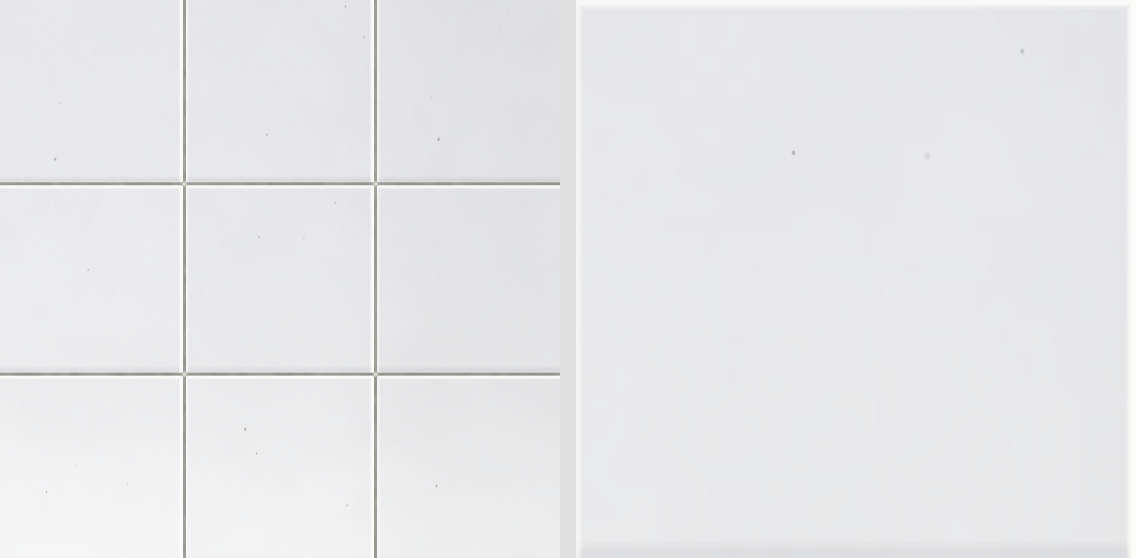
Left: the whole. Right: its middle third, enlarged.
Write a WebGL 1 fragment shader that draws this texture.

```glsl
precision highp float;
uniform vec2 u_resolution;

#define PITCH 0.3412
#define GROUT_WIDTH 0.0052
#define CORNER_RADIUS 0.0035
#define BEVEL_WIDTH 0.0085
#define TILE_COLOR vec3(0.911, 0.912, 0.919)
#define GLINT_COLOR vec3(0.985, 0.985, 0.98)
#define GROUT_COLOR vec3(0.59, 0.59, 0.575)
#define JOINT_COLOR vec3(0.84, 0.84, 0.82)
#define SPECK_COLOR vec3(0.55, 0.55, 0.56)
#define MOTTLE 0.008

float hash(vec2 p) {
  vec3 q = fract(vec3(p.xyx) * 0.1031);
  q += dot(q, q.yzx + 33.33);
  return fract((q.x + q.y) * q.z);
}

float noise(vec2 p) {
  vec2 i = floor(p);
  vec2 f = fract(p);
  f = f * f * (3.0 - 2.0 * f);
  return mix(mix(hash(i), hash(i + vec2(1.0, 0.0)), f.x),
             mix(hash(i + vec2(0.0, 1.0)), hash(i + 1.0), f.x), f.y);
}

float roundedBox(vec2 p, float halfSize, float radius) {
  vec2 q = abs(p) - halfSize + radius;
  return length(max(q, 0.0)) + min(max(q.x, q.y), 0.0) - radius;
}

// 1 at the tile edge, falling to 0 at the given depth
float edgeBand(float depth, float width) {
  return 1.0 - smoothstep(0.35 * width, width, depth);
}

// Sparse dark pinholes in the glaze
float specks(vec2 p, vec2 cell, float pixel) {
  float mask = 0.0;
  for (int i = 0; i < 3; i++) {
    vec2 seed = cell * 7.0 + float(i) * 19.0 + 3.0;
    vec2 center = (vec2(hash(seed), hash(seed + 41.0)) - 0.5) * PITCH * 0.9;
    float radius = mix(0.0008, 0.002, hash(seed + 73.0));
    float strength = smoothstep(0.35, 1.0, hash(seed + 97.0));
    vec2 offset = (p - center) * vec2(1.0, 0.75);
    float spot = 1.0 - smoothstep(radius - pixel, radius + pixel, length(offset));
    mask = max(mask, spot * strength);
  }
  return mask;
}

void main() {
  vec2 uv = gl_FragCoord.xy / u_resolution;
  float pixel = 1.0 / min(u_resolution.x, u_resolution.y);

  // Three by three grid centered on the canvas
  vec2 grid = (uv - 0.5) / PITCH + 1.5;
  vec2 cell = floor(grid);
  vec2 p = (fract(grid) - 0.5) * PITCH;
  float halfTile = 0.5 * (PITCH - GROUT_WIDTH);

  // Glaze: brighter below, dimmer to the right, cooler above
  vec2 slope = uv - 0.5;
  vec3 color = TILE_COLOR;
  color += 0.026 * smoothstep(0.36, 0.0, uv.y) - 0.026 * slope.y;
  color -= 0.018 * smoothstep(0.55, 0.8, uv.x) + 0.012 * slope.x;
  color.b += 0.008 * slope.y;
  color += 0.008 * (hash(cell + 5.0) - 0.5);
  color += MOTTLE * (noise(uv * 14.0) - 0.5);
  color += 0.6 * MOTTLE * (noise(uv * 75.0) - 0.5);
  color = mix(color, SPECK_COLOR, 0.75 * specks(p, cell, pixel));

  // Bevels: glints on top and sides, soft shade along the bottom
  vec2 nearLow = p + halfTile;
  vec2 nearHigh = halfTile - p;
  color -= 0.045 * edgeBand(nearLow.y, 1.5 * BEVEL_WIDTH);
  float glint = max(edgeBand(nearHigh.x, BEVEL_WIDTH),
                    0.9 * edgeBand(nearHigh.y, 0.9 * BEVEL_WIDTH));
  glint = max(glint, 0.65 * edgeBand(nearLow.x, 0.7 * BEVEL_WIDTH));
  color = mix(color, GLINT_COLOR, glint);

  // Grout, paler where the lines cross
  float crossing = length(abs(p) - 0.5 * PITCH);
  float joint = 1.0 - smoothstep(0.002, 0.007, crossing);
  vec3 grout = GROUT_COLOR + 0.07 * (noise(uv * 60.0) - 0.5);
  grout = mix(grout, JOINT_COLOR, joint);
  float tileEdge = roundedBox(p, halfTile, CORNER_RADIUS);
  color = mix(color, grout, smoothstep(-0.7 * pixel, 0.7 * pixel, tileEdge));

  gl_FragColor = vec4(color, 1.0);
}
```
